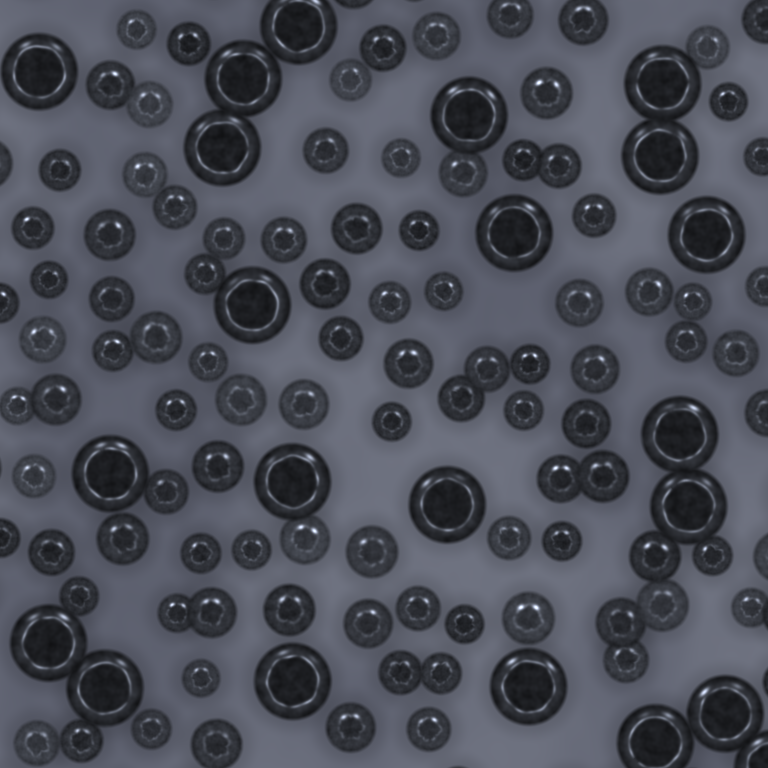
Give the GLSL for this pattern, as a three.js fragment shader.

```glsl
varying vec2 vUv;

vec2 hash2(vec2 p) {
  p = vec2(dot(p, vec2(127.1, 311.7)), dot(p, vec2(269.5, 183.3)));
  return fract(sin(p) * 43758.545);
}

float gradientNoise(vec2 p) {
  vec2 i = floor(p), f = fract(p);
  vec2 u = f * f * f * (f * (f * 6.0 - 15.0) + 10.0);
  vec2 e = vec2(0.0, 1.0);
  float a = dot(hash2(i) * 2.0 - 1.0, f);
  float b = dot(hash2(i + e.yx) * 2.0 - 1.0, f - e.yx);
  float c = dot(hash2(i + e.xy) * 2.0 - 1.0, f - e.xy);
  float d = dot(hash2(i + e.yy) * 2.0 - 1.0, f - e.yy);
  return mix(mix(a, b, u.x), mix(c, d, u.x), u.y);
}

// Centre and radius of a large drop; index 1 is a companion touching index 0
vec3 largeDrop(vec2 cell, float index) {
  vec2 g = hash2(cell + 71.3);
  vec2 centre = (cell + 0.2 + 0.6 * hash2(cell + 3.7)) * 0.25;
  centre += index * 0.094 * vec2(cos(6.283 * g.x), sin(6.283 * g.x));
  return vec3(centre, 0.0505 * step(g.y, mix(0.88, 0.42, index)));
}

bool touchesLarge(vec2 centre, float radius) {
  vec2 home = floor(centre * 4.0);
  for (int j = -1; j <= 1; j++)
    for (int i = -1; i <= 1; i++)
      for (int k = 0; k < 2; k++) {
        vec3 drop = largeDrop(home + vec2(i, j), float(k));
        if (drop.z > 0.0 && distance(centre, drop.xy) < drop.z + 0.75 * radius) return true;
      }
  return false;
}

// Drop interior; q is the offset from the centre in radii
vec3 dropColour(vec2 q, float big, vec2 seed) {
  float r = length(q);
  vec2 dir = q / max(r, 0.001);
  vec2 shift = seed * 37.0;
  float ringRadius = mix(0.48, 0.66, big)
    + mix(0.18, 0.06, big) * gradientNoise(dir * 1.6 + shift);

  // Dark body with a paler band inside the rim
  float value = mix(0.125 + 0.09 * seed.x * seed.x, 0.105, big);
  value += 0.07 * gradientNoise(q * 3.5 + shift) + 0.03 * gradientNoise(q * 8.0 + shift);
  value += mix(0.05, 0.075, big) * smoothstep(ringRadius - 0.12, ringRadius + 0.06, r)
    * (1.0 - smoothstep(0.72, 0.95, r));

  // Thin broken light ring
  float t = (r - ringRadius) / mix(0.075, 0.042, big);
  float broken = clamp(0.65 + 1.5 * gradientNoise(dir * 2.6 + shift + 9.0), 0.1, 1.3);
  value += mix(0.14, 0.34, big) * broken * exp(-t * t);

  // Two upper glints, stretched along the rim
  for (int k = 0; k < 2; k++) {
    vec2 h = hash2(seed * 91.0 + float(k));
    float angle = mix(2.15, 0.95, float(k)) + 0.5 * (h.x - 0.5);
    vec2 n = vec2(cos(angle), sin(angle));
    vec2 e = q - n * mix(0.5, 0.78, big);
    vec2 s = vec2(dot(e, vec2(-n.y, n.x)) / mix(0.13, 0.14, big),
                  dot(e, n) / mix(0.09, 0.06, big));
    value += mix(0.12, 0.75, h.y) * exp(-dot(s, s));
  }
  return max(value, 0.06) * vec3(0.95, 1.0, 1.12);
}

// Soft shadow first, then the drop over it
vec3 addDrop(vec3 base, vec2 uv, vec3 drop, float big, vec2 seed) {
  vec2 offset = uv - drop.xy;
  float d = length(offset) - drop.z;
  base *= 1.0 - 0.11 * (1.0 - smoothstep(0.0, 0.026, d));
  if (d > 0.004) return base;
  float cover = 1.0 - smoothstep(-0.004, 0.003, d);
  float opacity = mix(1.0 - 0.16 * seed.y * seed.y, 0.97, big);
  return mix(base, dropColour(offset / drop.z, big, seed), cover * opacity);
}

void main() {
  vec2 uv = vUv;

  // Cloudy blue-grey ground
  float cloud = gradientNoise(uv * 2.7 + 4.0) + 0.4 * gradientNoise(uv * 7.0);
  vec3 colour = mix(vec3(0.365, 0.378, 0.435), vec3(0.43, 0.445, 0.5),
                    smoothstep(-0.4, 0.22, cloud));
  colour += 0.008 * gradientNoise(uv * vec2(40.0, 25.0));

  // Small drops on staggered, jittered rows
  for (int j = -1; j <= 1; j++)
    for (int i = -1; i <= 1; i++) {
      float row = floor(uv.y * 12.0) + float(j);
      float stagger = 0.5 * mod(row, 2.0);
      vec2 cell = vec2(floor(uv.x * 12.0 - stagger) + float(i), row);
      vec2 seed = hash2(cell + 17.9);
      vec2 centre = (cell + vec2(stagger, 0.0) + 0.5 + 0.55 * (hash2(cell + 5.1) - 0.5)) / 12.0;
      float radius = mix(0.0245, 0.035, hash2(cell + 43.0).x);
      if (distance(uv, centre) < radius + 0.026 && !touchesLarge(centre, radius))
        colour = addDrop(colour, uv, vec3(centre, radius), 0.0, seed);
    }

  // Large drops, single or paired
  for (int j = -1; j <= 1; j++)
    for (int i = -1; i <= 1; i++)
      for (int k = 0; k < 2; k++) {
        vec2 cell = floor(uv * 4.0) + vec2(i, j);
        vec3 drop = largeDrop(cell, float(k));
        if (drop.z > 0.0)
          colour = addDrop(colour, uv, drop, 1.0, hash2(cell + 29.0 + 7.0 * float(k)));
      }

  gl_FragColor = vec4(colour, 1.0);
}
```
